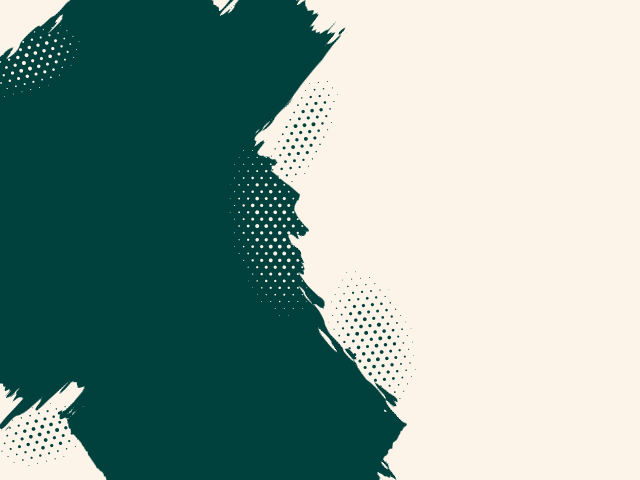
Give the GLSL for this background, as a Shadertoy shader.

```glsl
// Dark green dry-brush paint on cream paper, with halftone dot patches along its torn edges.
#define PAPER vec3(0.99, 0.957, 0.912)
#define INK vec3(0.0, 0.25, 0.238)
#define EDGE_ROUGHNESS 0.007
#define BRISTLE_REACH 0.075
#define BRISTLE_DENSITY vec2(17.0, 105.0)
#define DOT_RADIUS 0.0038
#define DOT_PITCH vec2(0.0188, 0.0143)

// Corner points of the painted mass; one unit is the canvas height
const vec2 PAINT[23] = vec2[23](
    vec2(-0.1, 1.1), vec2(0.6, 1.03), vec2(0.646, 0.974), vec2(0.68, 0.93),
    vec2(0.714, 0.938), vec2(0.608, 0.795), vec2(0.535, 0.712), vec2(0.542, 0.68),
    vec2(0.578, 0.665), vec2(0.564, 0.644), vec2(0.625, 0.595), vec2(0.613, 0.562),
    vec2(0.634, 0.517), vec2(0.606, 0.507), vec2(0.646, 0.405), vec2(0.681, 0.32),
    vec2(0.764, 0.21), vec2(0.823, 0.17), vec2(0.803, 0.145), vec2(0.844, 0.115),
    vec2(0.799, 0.042), vec2(0.82, -0.1), vec2(-0.1, -0.1));

// Bare paper in the lower left corner
const vec2 BARE[10] = vec2[10](
    vec2(-0.1, 0.22), vec2(0.0, 0.195), vec2(0.035, 0.17), vec2(0.005, 0.112),
    vec2(0.06, 0.142), vec2(0.155, 0.2), vec2(0.18, 0.15), vec2(0.122, 0.14),
    vec2(0.293, -0.1), vec2(-0.1, -0.1));

// Places where bristles split the edge: centre and reach
const vec3 FRAYS[11] = vec3[11](
    vec3(0.65, 0.98, 0.07), vec3(0.47, 1.0, 0.04), vec3(0.07, 0.94, 0.09),
    vec3(0.55, 0.71, 0.03), vec3(0.625, 0.49, 0.04), vec3(0.65, 0.4, 0.04),
    vec3(0.7, 0.29, 0.06), vec3(0.16, 0.175, 0.045), vec3(0.03, 0.16, 0.06),
    vec3(0.81, 0.15, 0.035), vec3(0.81, 0.0, 0.04));

float hash(vec2 p) {
    vec3 q = fract(vec3(p.xyx) * 0.1031);
    q += dot(q, q.yzx + 33.33);
    return fract((q.x + q.y) * q.z);
}

float noise(vec2 p) {
    vec2 i = floor(p), f = fract(p);
    f = f * f * (3.0 - 2.0 * f);
    return mix(mix(hash(i), hash(i + vec2(1, 0)), f.x),
               mix(hash(i + vec2(0, 1)), hash(i + vec2(1, 1)), f.x), f.y);
}

mat2 turn(float angle) {
    float c = cos(angle), s = sin(angle);
    return mat2(c, -s, s, c);
}

// Adds one polygon side: nearest squared distance in x, inside sign in y
void addSide(vec2 p, vec2 a, vec2 b, inout vec2 field) {
    vec2 e = b - a, w = p - a;
    vec2 gap = w - e * clamp(dot(w, e) / dot(e, e), 0.0, 1.0);
    field.x = min(field.x, dot(gap, gap));
    bool crosses = (a.y > p.y) != (b.y > p.y);
    if (crosses && p.x < a.x + e.x * (p.y - a.y) / e.y) field.y = -field.y;
}

// Signed distance to the smooth paint outline, negative in the paint
float paintShape(vec2 p) {
    vec2 paint = vec2(9.0, 1.0), bare = paint;
    for (int i = 0; i < 23; i++) addSide(p, PAINT[i], PAINT[(i + 1) % 23], paint);
    for (int i = 0; i < 10; i++) addSide(p, BARE[i], BARE[(i + 1) % 10], bare);
    float d = max(paint.y * sqrt(paint.x), -bare.y * sqrt(bare.x));
    d = max(d, dot(p - vec2(0.0, 0.878), vec2(-0.606, 0.795)));  // upper left corner
    return max(d, 0.03 - length(p - vec2(0.468, 1.008)));        // notch at the top
}

// Bristle offset: strokes rise to the right, but fall along the lower right edge
float bristles(vec2 p) {
    float reach = 0.0;
    for (int i = 0; i < 11; i++) {
        vec2 away = (p - FRAYS[i].xy) / FRAYS[i].z;
        reach = max(reach, exp(-dot(away, away)));
    }
    bool falling = p.x > 0.45 && p.y < 0.66;
    vec2 q = turn(falling ? -0.85 : 0.8) * p * BRISTLE_DENSITY;
    float strands = 0.65 * noise(q + 40.0) + 0.35 * noise(q * 2.1 + 90.0);
    return (strands - 0.5) * (EDGE_ROUGHNESS + BRISTLE_REACH * reach);
}

// Staggered dots that shrink toward the rim of a tilted ellipse
float halftone(vec2 p, vec2 centre, vec2 radii, float tilt, float gridAngle) {
    mat2 grid = turn(gridAngle);
    vec2 g = grid * p / DOT_PITCH;
    float row = floor(g.y + 0.5);
    float shift = 0.5 * mod(row, 2.0);
    vec2 cell = vec2(floor(g.x - shift + 0.5) + shift, row);
    vec2 dotCentre = (cell * DOT_PITCH) * grid;
    float rim = length(turn(tilt) * (dotCentre - centre) / radii);
    float radius = DOT_RADIUS * (1.0 - smoothstep(0.25, 1.0, rim));
    radius *= 0.8 + 0.3 * hash(cell + 200.0);
    float cover = (radius - length(p - dotCentre)) * iResolution.y;
    return clamp(cover + 0.5, 0.0, 1.0) * step(0.0004, radius);
}

void mainImage(out vec4 fragColor, in vec2 fragCoord) {
    vec2 p = fragCoord / iResolution.y;

    // Paint with frayed edges
    float d = paintShape(p) + bristles(p);
    float ink = clamp(0.5 - d / max(fwidth(d), 0.5 / iResolution.y), 0.0, 1.0);

    // Paper dots inside the paint
    float holes = halftone(p, vec2(0.567, 0.52), vec2(0.1, 0.22), 0.2, 0.0);
    holes = max(holes, halftone(p, vec2(0.07, 0.875), vec2(0.13, 0.075), 0.5, 0.25));
    ink *= 1.0 - holes;

    // Ink dots on the paper
    ink = max(ink, halftone(p, vec2(0.63, 0.72), vec2(0.06, 0.16), -0.45, 0.1));
    ink = max(ink, halftone(p, vec2(0.775, 0.29), vec2(0.1, 0.18), 0.3, 0.1));
    ink = max(ink, halftone(p, vec2(0.09, 0.095), vec2(0.125, 0.075), 0.3, 0.25));

    fragColor = vec4(mix(PAPER, INK, ink), 1.0);
}
```
